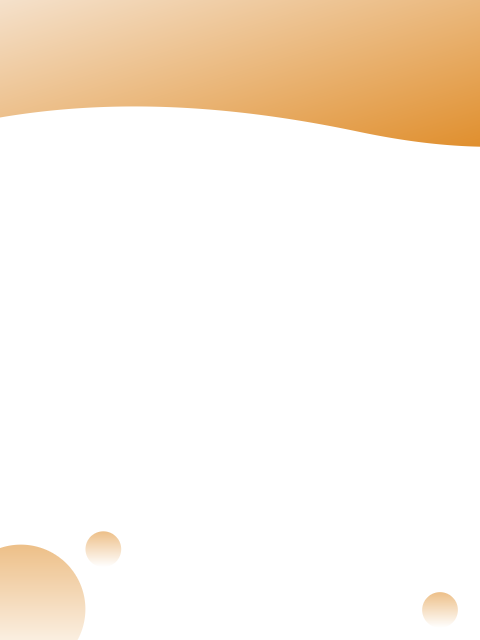
This background is drawn by a Shadertoy shader. Its source:

```glsl
// Lengths are in canvas widths; wave depths are measured down from the top.
const vec3 PAPER = vec3(1.0);
const vec3 BANNER_LIGHT = vec3(0.960, 0.882, 0.796);
const vec3 BANNER_DEEP = vec3(0.878, 0.561, 0.180);
const vec3 BUBBLE_TOP = vec3(0.929, 0.750, 0.533);

const float WAVE_JOIN = 0.7465;
const float DEPTH_LEFT = 0.2448;
const float DEPTH_JOIN = 0.2743;
const float DEPTH_RIGHT = 0.3056;
const float SLOPE_LEFT = -0.17;
const float SLOPE_JOIN = 0.21;
const float SLOPE_RIGHT = 0.02;

// Each bubble: centre x, centre y, radius
const int BUBBLE_COUNT = 3;
const vec3 BUBBLES[BUBBLE_COUNT] = vec3[](
    vec3(0.0434, 0.0642, 0.1345),
    vec3(0.2153, 0.1892, 0.0372),
    vec3(0.9167, 0.0625, 0.0372)
);

// Cubic through two heights with given end slopes over a span
float hermite(float t, float span, float startY, float endY, float startSlope, float endSlope) {
    float s = 1.0 - t;
    float bend = t * s * (startSlope * s - endSlope * t);
    return mix(startY, endY, t * t * (3.0 - 2.0 * t)) + span * bend;
}

float waveDepth(float x) {
    if (x < WAVE_JOIN) {
        return hermite(x / WAVE_JOIN, WAVE_JOIN, DEPTH_LEFT, DEPTH_JOIN, SLOPE_LEFT, SLOPE_JOIN);
    }
    float span = 1.0 - WAVE_JOIN;
    return hermite((x - WAVE_JOIN) / span, span, DEPTH_JOIN, DEPTH_RIGHT, SLOPE_JOIN, SLOPE_RIGHT);
}

// Coverage of a shape from its signed distance, one pixel soft
float coverage(float signedDistance, float pixel) {
    return clamp(0.5 - signedDistance / pixel, 0.0, 1.0);
}

void mainImage(out vec4 fragColor, in vec2 fragCoord) {
    float pixel = 1.0 / iResolution.x;
    vec2 p = fragCoord * pixel;
    float depth = iResolution.y * pixel - p.y;
    vec3 color = PAPER;

    // Bubbles fading downward into the paper
    for (int i = 0; i < BUBBLE_COUNT; i++) {
        vec2 offset = p - BUBBLES[i].xy;
        float radius = BUBBLES[i].z;
        float fade = clamp(0.5 - 0.5 * offset.y / radius, 0.0, 1.0);
        vec3 bubble = mix(BUBBLE_TOP, PAPER, fade);
        color = mix(color, bubble, coverage(length(offset) - radius, pixel));
    }

    // Wavy banner with a diagonal gradient
    float diagonal = clamp(0.5 * (p.x + depth / DEPTH_RIGHT), 0.0, 1.0);
    vec3 banner = mix(BANNER_LIGHT, BANNER_DEEP, diagonal);
    color = mix(color, banner, coverage(depth - waveDepth(p.x), pixel));

    fragColor = vec4(color, 1.0);
}
```
